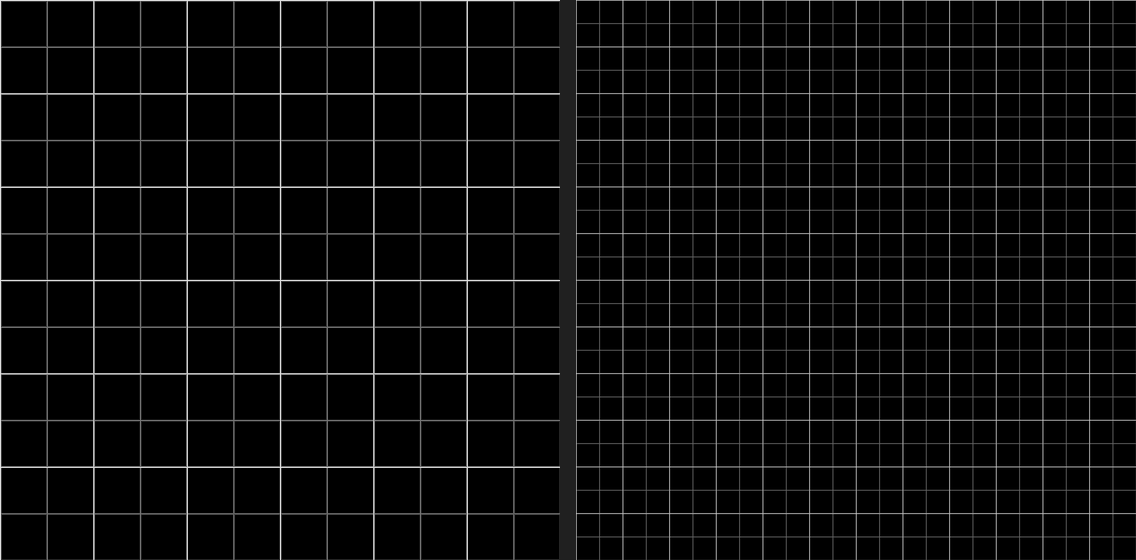
Left: one tile. Right: repeated 2 by 2.
Reproduce this pattern procedurally as a Shadertoy shader.

```glsl
// Black square grid: thin lines split the canvas into 12 by 12 cells,
// alternating bright major and dim minor lines, so 6 by 6 repeats.
// Each line is a box filtered by exact pixel coverage; the grid wraps.

// Share of a pixel covered by a line whose centre is dist away.
vec2 lineCoverage(vec2 dist, float width, vec2 pixel) {
    return clamp((0.5 * (width + pixel) - dist) / pixel,
                 vec2(0.0), min(vec2(1.0), width / pixel));
}

void mainImage(out vec4 fragColor, in vec2 fragCoord) {
    vec2 pixel = 1.0 / iResolution.xy;
    vec2 uv = fragCoord * pixel;
    uv.y = 1.0 - uv.y;

    // Nearest line on each axis, set slightly in from the top left corner
    vec2 grid = (uv - 0.00098) * 12.0;
    vec2 lineIndex = floor(grid + 0.5);
    vec2 dist = abs(grid - lineIndex) / 12.0;

    // Even lines are major, odd lines are minor
    vec2 brightness = mix(vec2(0.88), vec2(0.46), mod(lineIndex, 2.0));
    vec2 lines = brightness * lineCoverage(dist, 0.00254, pixel);

    // The brighter line stays on top at crossings
    fragColor = vec4(vec3(max(lines.x, lines.y)), 1.0);
}
```
